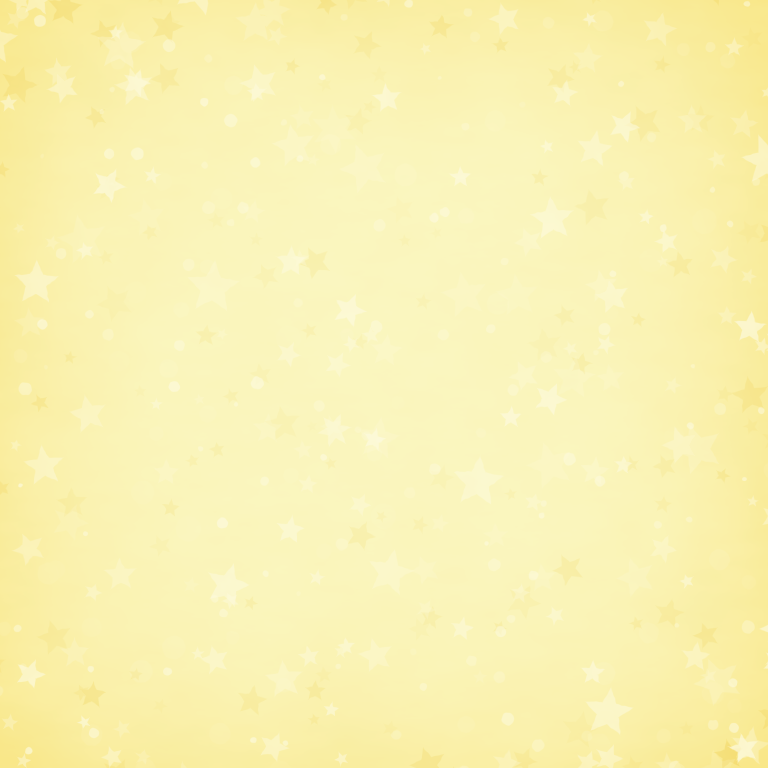
A WebGL 1 fragment shader for this background:

```glsl
precision highp float;

// Pale yellow paper with a golden vignette, strewn with translucent stars and dots.
// Each scatter layer jitters one shape per grid cell; value noise mottles the paper
// and wears the shapes unevenly.

uniform vec2 u_resolution;

#define CENTRE_COLOR vec3(0.981, 0.963, 0.745)
#define EDGE_COLOR vec3(0.977, 0.914, 0.565)
#define PALE_INK vec3(0.990, 0.980, 0.870)
#define GOLD_TINT vec3(0.982, 0.950, 0.810)
#define STAR_WAIST 0.47
#define MOTTLE 0.030
#define SOFTNESS 0.0009
#define TILT 0.45
#define PI 3.14159265

float hash(vec2 p) {
    vec3 q = fract(p.xyx * vec3(0.1031, 0.1030, 0.0973));
    q += dot(q, q.yzx + 33.33);
    return fract((q.x + q.y) * q.z);
}

float noise(vec2 p) {
    vec2 i = floor(p), f = fract(p);
    f = f * f * (3.0 - 2.0 * f);
    return mix(mix(hash(i), hash(i + vec2(1.0, 0.0)), f.x),
               mix(hash(i + vec2(0.0, 1.0)), hash(i + 1.0), f.x), f.y);
}

float fbm(vec2 p) {
    float sum = 0.0, gain = 0.5;
    for (int i = 0; i < 4; i++) {
        sum += gain * noise(p);
        p = p * 2.03 + 17.3;
        gain *= 0.5;
    }
    return sum;
}

// Signed distance to the edge lines of a star with its first tip pointing up.
float starDistance(vec2 p, float radius, float points) {
    float sector = PI / points;
    float angle = mod(atan(p.x, p.y + 1e-6) + sector, 2.0 * sector) - sector;
    vec2 folded = length(p) * vec2(cos(angle), abs(sin(angle)));
    vec2 tip = vec2(radius, 0.0);
    vec2 edge = radius * STAR_WAIST * vec2(cos(sector), sin(sector)) - tip;
    return dot(folded - tip, normalize(vec2(edge.y, -edge.x)));
}

// Opacity of one layer of scattered shapes; fewer than 3 points gives dots.
float scatter(vec2 p, float cells, float density, vec2 radii, float points, float seed) {
    float ink = 0.0;
    float blur = max(SOFTNESS, 0.8 / min(u_resolution.x, u_resolution.y));
    vec2 home = floor(p * cells);
    for (int y = -1; y <= 1; y++) {
        for (int x = -1; x <= 1; x++) {
            vec2 cell = home + vec2(float(x), float(y));
            vec2 id = cell + seed * 37.0 + 11.0;
            float rim = length((cell + 0.5) / cells - 0.5);
            if (hash(id) > density * (0.72 + 0.75 * rim)) continue;

            vec2 jitter = vec2(hash(id + 51.7), hash(id + 93.1));
            vec2 q = p - (cell + jitter) / cells;
            float radius = mix(radii.x, radii.y, hash(id + 137.3));
            float turn = TILT * (2.0 * hash(id + 171.9) - 1.0);
            q = mat2(cos(turn), sin(turn), -sin(turn), cos(turn)) * q;
            float d = points < 3.0 ? length(q) - radius : starDistance(q, radius, points);
            float opacity = mix(0.22, 0.85, hash(id + 211.3));
            ink = max(ink, opacity * (1.0 - smoothstep(-blur, blur, d)));
        }
    }
    return ink;
}

void main() {
    vec2 uv = gl_FragCoord.xy / u_resolution;
    vec2 p = (gl_FragCoord.xy - 0.5 * u_resolution) / min(u_resolution.x, u_resolution.y) + 0.5;

    // Square-shouldered vignette, slightly stronger at the sides.
    vec2 q = 2.0 * uv - 1.0;
    q *= q;
    float rim = dot(q * q, vec2(0.90, 0.72));
    rim /= 1.0 + 0.25 * rim;
    vec3 color = mix(CENTRE_COLOR, EDGE_COLOR, rim);

    // Cloudy paper with faint sideways brushing.
    float cloud = fbm(p * 9.0) + 0.5 * fbm(p * vec2(22.0, 60.0) + 40.0) - 0.70;
    color += MOTTLE * cloud * vec3(0.10, 0.35, 1.0) * (1.0 + rim);

    // Slightly ragged outlines and uneven ink.
    vec2 ragged = p + 0.0014 * (vec2(noise(p * 210.0), noise(p * 210.0 + 70.0)) - 0.5);
    float wear = 0.78 + 0.44 * fbm(p * 38.0 + 9.0);

    // Golden stars beneath.
    float gold = scatter(ragged, 11.0, 0.40, vec2(0.013, 0.025), 5.0, 1.0);
    gold = max(gold, scatter(ragged, 17.0, 0.16, vec2(0.007, 0.012), 5.0, 2.0));
    color *= mix(vec3(1.0), GOLD_TINT, gold * wear * (0.55 + 0.50 * rim));

    // Faint blots, then pale stars from large to small, then dots.
    float blots = scatter(ragged, 15.0, 0.32, vec2(0.008, 0.017), 0.0, 3.0);
    color = mix(color, PALE_INK, 0.17 * blots * wear);
    float large = scatter(ragged, 9.0, 0.40, vec2(0.024, 0.036), 5.0, 4.0);
    large = max(large, scatter(ragged, 8.0, 0.13, vec2(0.022, 0.036), 6.0, 5.0));
    color = mix(color, PALE_INK, 0.65 * large * wear);
    float medium = scatter(ragged, 13.0, 0.34, vec2(0.014, 0.023), 5.0, 6.0);
    color = mix(color, PALE_INK, 0.80 * medium * wear);
    float small = scatter(ragged, 18.0, 0.18, vec2(0.007, 0.013), 5.0, 7.0);
    small = max(small, scatter(ragged, 21.0, 0.26, vec2(0.0025, 0.0085), 0.0, 8.0));
    color = mix(color, PALE_INK, 0.80 * small * wear);

    gl_FragColor = vec4(clamp(color, 0.0, 1.0), 1.0);
}
```
